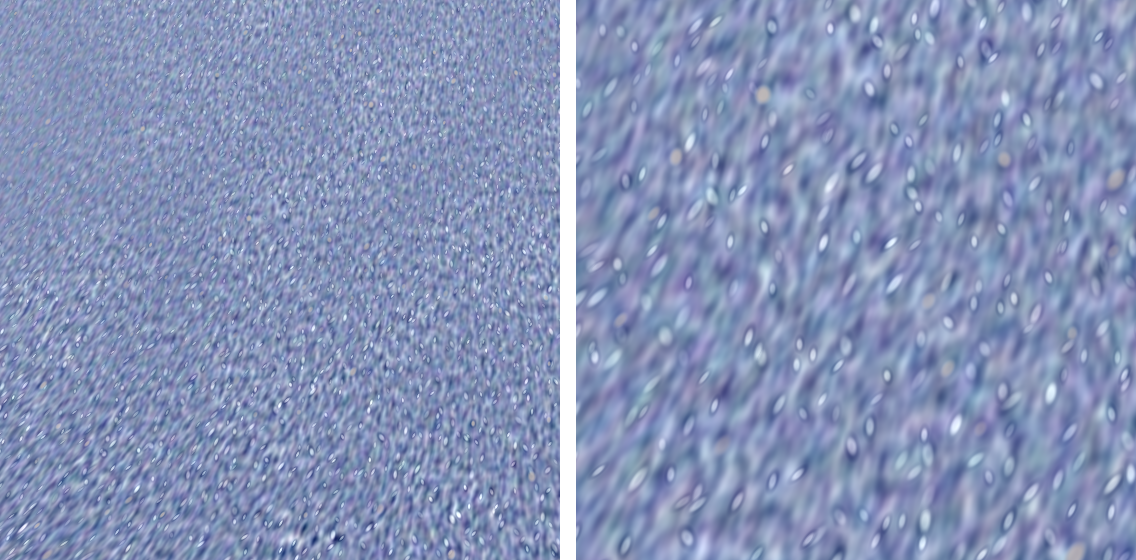
Left: the whole. Right: its middle third, enlarged.
Write a three.js fragment shader that draws this texture.

```glsl
// Blue-grey gritty ground seen at a slant: streaky grain and pale chips.
// Canvas points are projected onto a receding plane, so the grain shrinks
// upward and leans right; layered gradient noise and ellipses are drawn there.
varying vec2 vUv;

vec2 hash2(vec2 p) {
  vec3 q = fract(vec3(p.xyx) * vec3(0.1031, 0.1030, 0.0973));
  q += dot(q, q.yzx + 33.33);
  return fract((q.xx + q.yz) * q.zy);
}

float cornerSlope(vec2 cell, vec2 offset) {
  return dot(hash2(cell) * 2.0 - 1.0, offset);
}

// Gradient noise, roughly -0.6 to 0.6
float noise(vec2 p) {
  vec2 i = floor(p), f = fract(p);
  vec2 s = f * f * f * (f * (f * 6.0 - 15.0) + 10.0);
  vec2 e = vec2(1.0, 0.0);
  return mix(
    mix(cornerSlope(i, f), cornerSlope(i + e.xy, f - e.xy), s.x),
    mix(cornerSlope(i + e.yx, f - e.yx), cornerSlope(i + e.xx, f - e.xx), s.x),
    s.y);
}

// Receding plane whose lines converge above the right side
vec2 groundPlane(vec2 uv) {
  float depth = 1.0 + 0.85 * uv.y;
  vec2 plane = vec2((uv.x - 0.97) * depth, uv.y + 0.425 * uv.y * uv.y);
  plane.x += 0.015 * noise(plane * 7.0 + 60.0);
  return plane + 20.0;
}

// Scattered tilted chips: x = pale cover, y = dark rim, z = warm cover
vec3 chips(vec2 p) {
  vec2 home = floor(p);
  vec3 cover = vec3(0.0);
  for (int j = -1; j <= 1; j++) {
    for (int i = -1; i <= 1; i++) {
      vec2 cell = home + vec2(float(i), float(j));
      vec2 place = hash2(cell + 17.0);
      vec2 kind = hash2(cell + 251.0);
      vec2 look = hash2(cell + 431.0);
      float tilt = (look.x - 0.5) * 1.7;
      float c = cos(tilt), s = sin(tilt);
      vec2 d = mat2(c, -s, s, c) * (p - cell - place);
      float warm = step(0.975, kind.x);
      vec2 radii = mix(vec2(0.15, 0.29), vec2(0.26, 0.32), warm);
      float r = length(d / (radii * mix(0.7, 1.35, look.y * look.y)));
      float shown = step(0.5, kind.x) * mix(0.35, 1.0, kind.y);
      float body = shown * (1.0 - smoothstep(0.45, 1.3, r));
      float rim = shown * smoothstep(0.8, 1.4, r) * (1.0 - smoothstep(1.4, 2.2, r));
      cover.x = max(cover.x, body * (1.0 - warm));
      cover.y = max(cover.y, rim);
      cover.z = max(cover.z, body * warm);
    }
  }
  return cover;
}

void main() {
  vec2 ground = groundPlane(vUv);

  // Streaky grain, longer along the receding direction
  float grain = 0.95 * noise(ground * vec2(82.0, 40.0));
  grain += 0.6 * noise(ground * vec2(118.0, 66.0) + 37.0);
  grain += 0.3 * noise(ground * vec2(50.0, 30.0) + 91.0);

  // Calm patches and softer contrast far away
  float patches = noise(vUv * 5.0 + 12.0) + 0.6 * noise(vUv * 13.0 + 40.0);
  float contrast = mix(1.2, 0.8, vUv.y) * (1.0 + 0.45 * patches);
  contrast *= 1.0 - 0.5 * exp(-14.0 * dot(vUv - vec2(0.04, 0.78), vUv - vec2(0.04, 0.78)));

  vec3 chip = chips(ground * vec2(48.0, 42.0));
  float tone = contrast * (grain + 0.75 * chip.x - 0.22 * chip.y);
  tone += 0.14 * (vUv.y - 0.5) + 0.12 * patches - 0.03;

  // Slate blue ramp with faint colour mottling
  vec3 color = vec3(0.525, 0.58, 0.725) + tone * vec3(0.34, 0.33, 0.26);
  float yellowing = noise(ground * vec2(46.0, 30.0) + 140.0);
  float greening = noise(ground * vec2(58.0, 36.0) + 210.0);
  color += yellowing * vec3(0.03, 0.035, -0.07);
  color += greening * vec3(-0.085, 0.045, -0.01);

  // Rare sandy chips
  color = mix(color, vec3(0.80, 0.75, 0.72), 0.8 * chip.z);

  gl_FragColor = vec4(clamp(color, 0.0, 1.0), 1.0);
}
```
